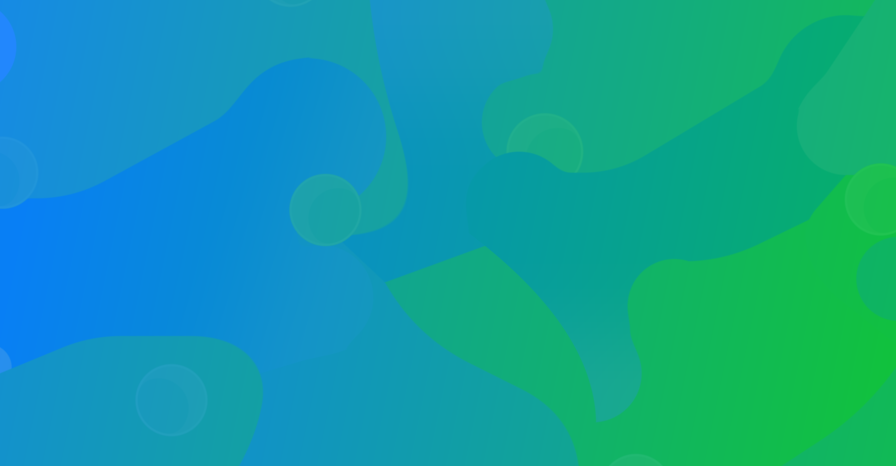
This background is drawn by a WebGL 2 fragment shader. Its source:

```glsl
#version 300 es
precision highp float;
// Overlapping liquid blobs on a diagonal blue-to-green wash, with glassy bubbles.
// Every blob is a signed distance built from circles and half planes joined smoothly;
// each layer repaints the same colour ramp with its own hue shift and lift.
uniform vec2 u_resolution;
out vec4 outColor;

const float CANVAS_WIDTH = 7.68;               // design units, y grows downward
const vec2 RAMP_SLOPE = vec2(0.073, 0.015);    // loss of blue per unit
const float RAMP_START = 0.99;
const float BLUE_MIN = 0.22;
const float BLUE_MAX = 0.97;
const float GREEN_AT_ZERO_BLUE = 0.836;
const float GREEN_SLOPE = 0.34;
const float RED = 0.055;
const float BUBBLE_RADIUS = 0.31;
const float RIM_LIFT = 0.012;
const int BUBBLES = 6;
const vec3 BUBBLE_SPOTS[BUBBLES] = vec3[](     // centre, side of the inner disc
    vec3(2.79, 1.80, 1.0), vec3(1.47, 3.43, -1.0), vec3(7.55, 1.71, 1.0),
    vec3(0.02, 1.48, -1.0), vec3(2.49, -0.25, 1.0), vec3(5.45, 4.20, 1.0));

float pixel;

float smin(float a, float b, float k) {
    float h = max(k - abs(a - b), 0.0) / k;
    return min(a, b) - h * h * k * 0.25;
}
float smax(float a, float b, float k) { return -smin(-a, -b, k); }

float circle(vec2 p, vec2 centre, float radius) { return length(p - centre) - radius; }

// Half plane, negative on the right-hand side when travelling from a to b.
float side(vec2 p, vec2 a, vec2 b) {
    vec2 d = normalize(b - a);
    return dot(p - a, vec2(d.y, -d.x));
}

vec3 ramp(vec2 p, float shift, float lift) {
    float blue = clamp(RAMP_START - dot(p, RAMP_SLOPE) + shift, BLUE_MIN, BLUE_MAX);
    return vec3(RED + lift, GREEN_AT_ZERO_BLUE - GREEN_SLOPE * blue + 0.3 * lift, blue + 0.3 * lift);
}

float cover(float d) { return smoothstep(pixel, -pixel, d); }

void paint(inout vec3 col, vec2 p, float d, float shift, float lift) {
    col = mix(col, ramp(p, shift, lift), cover(d));
}

void bubble(inout vec3 col, vec2 p, vec3 spot, float radius) {
    float d = circle(p, spot.xy, radius);
    vec2 offset = vec2(0.11 * spot.z, 0.07);
    float inner = smax(circle(p, spot.xy + offset, radius * 0.83), d + 0.02, 0.04);
    paint(col, p, d, -0.12, 0.06);
    col = mix(col, ramp(p, -0.12, 0.03), 0.7 * cover(inner));
    col += RIM_LIFT * cover(abs(d + 0.012) - 0.008);
}

// Blue band on the left: round head, sloping shoulder and a lower lobe.
float blueBand(vec2 p) {
    float top = smin(side(p, vec2(0.9, 1.55), vec2(2.0, 0.95)), 1.70 - p.y, 0.15);
    float end = p.x - 2.55 - 0.4 * smoothstep(2.3, 2.9, p.y);
    float body = max(max(top, end), p.y + 0.3 * p.x - 3.87);
    body = smin(body, circle(p, vec2(2.64, 1.17), 0.67), 0.15);
    return smin(body, circle(p, vec2(2.75, 2.55), 0.45), 0.12);
}

// Green leaf in the centre that runs on to the right edge.
float greenLeaf(vec2 p) {
    float hollow = smax(side(p, vec2(3.8, 3.0), vec2(4.7, 3.45)), p.x - 4.97, 0.5);
    float body = smax(side(p, vec2(3.5, 2.78), vec2(3.3, 2.42)), -hollow, 0.3);
    return max(body, side(p, vec2(3.30, 2.42), vec2(4.15, 2.11)));
}

// Green field at the upper right with a lobe and a notch on its left.
float upperField(vec2 p) {
    float body = smin(4.65 - p.x, circle(p, vec2(4.55, 1.05), 0.42), 0.08);
    return max(smax(body, -circle(p, vec2(4.30, 0.25), 0.44), 0.06), p.y - 1.6);
}

// Teal band on the right with a drooping stem.
float tealBand(vec2 p) {
    float top = smin(side(p, vec2(5.45, 1.38), vec2(6.55, 0.72)), 1.48 - p.y, 0.15);
    float body = smax(top, 4.02 - p.x, 0.3);
    body = smin(body, circle(p, vec2(4.45, 1.74), 0.44), 0.08);
    body = smin(body, circle(p, vec2(7.25, 0.75), 0.62), 0.12);
    float stem = smin(max(p.x - 5.40, p.y - 3.2), circle(p, vec2(5.08, 3.20), 0.42), 0.08);
    body = min(max(body, p.y - 2.62), max(stem, 2.5 - p.y));
    float lower = smin(2.24 - p.y, side(p, vec2(6.2, 2.24), vec2(6.9, 1.9)), 0.15);
    float bite = min(max(lower, 5.75 - p.x), circle(p, vec2(5.78, 2.62), 0.40));
    float stemEdge = 5.11 - 0.40 * (3.65 - p.y) * (3.65 - p.y) - p.x;
    return max(smax(body, -bite, 0.03), stemEdge);
}

// Pale wing at the right edge: a slanted upper part over a round belly.
float paleWing(vec2 p) {
    float upper = max(side(p, vec2(7.1, 0.6), vec2(7.5, 0.0)), p.y - 0.9);
    float fill = max(7.25 - p.x, abs(p.y - 1.10) - 0.40);
    return smin(upper, min(circle(p, vec2(7.25, 1.08), 0.42), fill), 0.08);
}

void main() {
    pixel = CANVAS_WIDTH / u_resolution.x;
    vec2 p = vec2(gl_FragCoord.x, u_resolution.y - gl_FragCoord.y) * pixel;
    vec3 col = ramp(p, 0.02, 0.06 * smoothstep(1.6, 0.0, p.y) - 0.02);

    // Left half
    float tail = smax(p.x - (3.17 + 0.1 * p.y + 0.1 * p.y * p.y), p.y - 2.02, 0.9);
    paint(col, p, tail, -0.10, 0.03);
    paint(col, p, circle(p, vec2(-0.26, 0.40), 0.40), 0.0, 0.08);
    float basin = min(side(p, vec2(2.96, 2.10), vec2(3.30, 2.42)), 2.75 - p.y);
    paint(col, p, max(basin, 2.0 - p.y), 0.0, 0.01);
    paint(col, p, blueBand(p), 0.02, 0.05 * smoothstep(1.6, 3.2, p.x + 0.4 * (p.y - 2.0)) - 0.025);
    paint(col, p, circle(p, vec2(-0.10, 3.15), 0.20), -0.04, 0.10);
    float shelf = smax(2.88 - p.y, side(p, vec2(0.0, 3.2), vec2(0.8, 2.87)), 0.1);
    float shelfEnd = p.x - 2.27 + 0.35 * (p.y - 3.2) * (p.y - 3.2);
    paint(col, p, smax(shelf, shelfEnd, 0.6), -0.14, 0.02);

    // Right half
    paint(col, p, greenLeaf(p), -0.15, 0.01);
    float corner = smin(side(p, vec2(6.72, 3.98), vec2(7.45, 3.5)), side(p, vec2(7.45, 3.5), vec2(7.68, 3.15)), 0.2);
    paint(col, p, corner, -0.04, 0.01);
    paint(col, p, upperField(p), -0.08, 0.02);
    bubble(col, p, vec3(4.67, 1.30, 1.0), BUBBLE_RADIUS + 0.02);
    paint(col, p, tealBand(p), 0.0, 0.07 * smoothstep(2.2, 3.5, p.y) - 0.03);
    float fold = smax(side(p, vec2(7.68, 2.95), vec2(7.05, 2.45)), 6.9 - p.x, 0.3);
    paint(col, p, smax(fold, side(p, vec2(6.9, 1.9), vec2(7.25, 1.5)), 0.1), -0.14, 0.01);
    paint(col, p, paleWing(p), 0.0, 0.03);
    paint(col, p, circle(p, vec2(7.70, 2.39), 0.36), -0.02, 0.0);

    for (int i = 0; i < BUBBLES; i++) bubble(col, p, BUBBLE_SPOTS[i], BUBBLE_RADIUS);
    outColor = vec4(col, 1.0);
}
```
